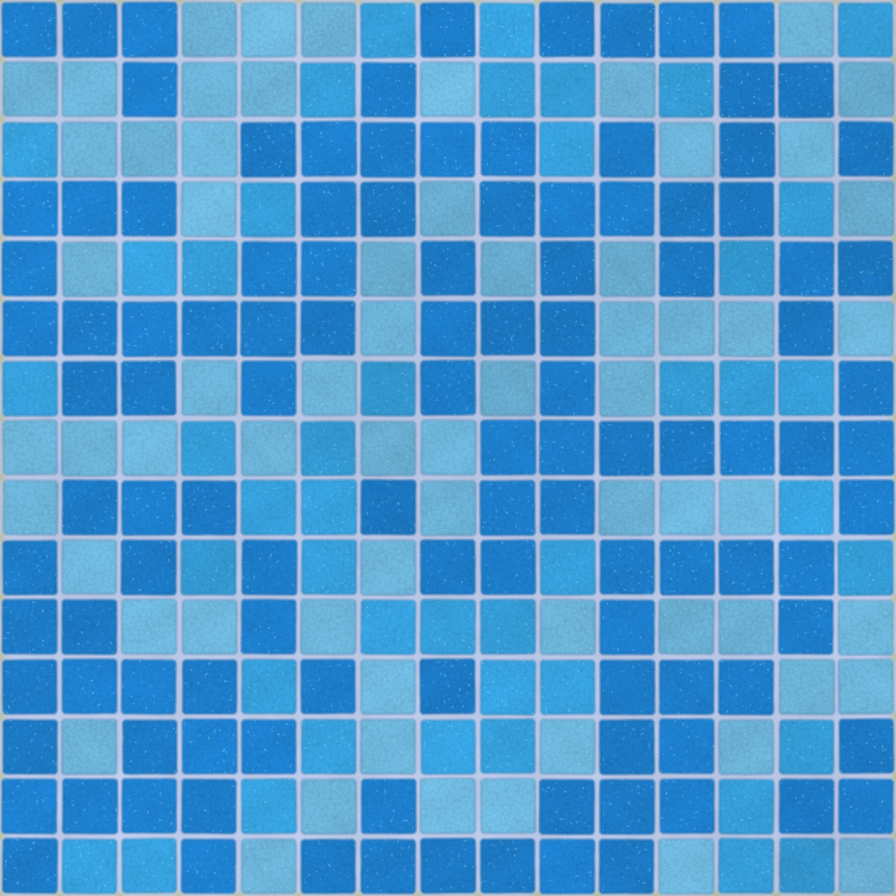
Give the GLSL for this pattern, as a Shadertoy shader.

```glsl
// Square sheet of glass mosaic: three blues dealt at random over pale lilac grout.
// Each tile is a jittered rounded-box distance; cellular noise supplies the grain
// and the scattered pale flecks, and layered sines make the slow light changes.

const float TILES = 15.0;          // repeats across and down
const float HALF_SIZE = 0.455;     // half tile width, in cells
const float CORNER = 0.060;        // corner radius, in cells
const float EDGE_BLUR = 0.026;     // softness of the tile edge, in cells
const float SHIFT = 0.011;         // placement error
const float TILT = 0.010;          // rotation error, radians
const float FLECK_GRID = 9.0;      // fleck cells per tile
const float GRAIN_GRID = 15.0;     // grain cells per tile
const float DARK_SHARE = 0.51;
const float MID_SHARE = 0.26;

const vec3 DARK_BLUE = vec3(0.110, 0.485, 0.785);
const vec3 MID_BLUE = vec3(0.205, 0.615, 0.845);
const vec3 LIGHT_BLUE = vec3(0.420, 0.700, 0.845);
const vec3 GROUT = vec3(0.725, 0.780, 0.900);
const vec3 FLECK = vec3(0.600, 0.830, 0.950);
const vec3 BACKING = vec3(0.720, 0.740, 0.620);

vec3 hash3(vec2 p) {
    vec3 q = fract(p.xyx * vec3(0.1031, 0.1030, 0.0973));
    q += dot(q, q.yxz + 33.33);
    return fract((q.xxy + q.yzz) * q.zyx);
}

mat2 rotation(float a) {
    return mat2(cos(a), sin(a), -sin(a), cos(a));
}

float roundedBox(vec2 p, float halfSize, float radius) {
    vec2 q = abs(p) - halfSize + radius;
    return length(max(q, 0.0)) + min(max(q.x, q.y), 0.0) - radius;
}

// Distance to the nearest scattered point
float cellular(vec2 p) {
    vec2 cell = floor(p), f = fract(p);
    float nearest = 2.0;
    for (int y = -1; y <= 1; y++)
    for (int x = -1; x <= 1; x++) {
        vec2 o = vec2(x, y);
        nearest = min(nearest, length(o + hash3(cell + o).xy - f));
    }
    return nearest;
}

// Short soft strokes, one per cell, with random angle, length and strength
float flecks(vec2 p, float blur) {
    vec2 cell = floor(p), f = fract(p);
    float sum = 0.0;
    for (int y = -1; y <= 1; y++)
    for (int x = -1; x <= 1; x++) {
        vec2 o = vec2(x, y);
        vec3 place = hash3(cell + o + 71.0);
        vec3 look = hash3(cell + o + 213.0);
        vec2 d = rotation(6.2832 * place.z) * (f - o - place.xy);
        d.x -= clamp(d.x, -0.16 * look.x, 0.16 * look.x);
        float stroke = 1.0 - smoothstep(0.02, 0.17 + blur, length(d));
        sum += stroke * look.y * look.y * look.y;
    }
    return min(sum, 1.0);
}

float layeredSines(vec2 p) {
    return (sin(p.x + 1.7 * sin(p.y * 0.8)) + sin(p.y * 1.3 - p.x * 0.6 + 2.0)
          + 0.5 * sin(p.x * 2.3 + p.y * 1.9)) / 2.5;
}

vec3 glassColour(float pick) {
    if (pick < DARK_SHARE) return DARK_BLUE;
    return pick < DARK_SHARE + MID_SHARE ? MID_BLUE : LIGHT_BLUE;
}

void mainImage(out vec4 fragColor, in vec2 fragCoord) {
    vec2 uv = fragCoord / iResolution.y;
    vec2 p = uv * TILES;
    float aa = TILES / iResolution.y;
    vec2 id = floor(p);

    // Tile shape, set slightly out of true
    vec3 pose = hash3(id + 17.0) - 0.5;
    vec3 kind = hash3(id + 57.0);
    vec2 local = fract(p) - 0.5 - 2.0 * SHIFT * pose.xy;
    local = rotation(2.0 * TILT * pose.z) * local;
    float wobble = 0.003 * layeredSines(p * 11.0);
    float d = roundedBox(local, HALF_SIZE + 0.008 * (kind.y - 0.5), CORNER) + wobble;

    // Glass: batch shade, cloudy body, grain and flecks
    vec3 glass = glassColour(kind.x);
    float shade = 0.08 * (kind.z - 0.5) + 0.025 * layeredSines(p * 5.0 + 20.0 * kind.xy);
    shade += 0.085 * (0.45 - cellular(p * GRAIN_GRID));
    glass *= 1.0 + shade;
    glass = mix(glass, FLECK, 0.36 * flecks(p * FLECK_GRID, aa * FLECK_GRID * 0.4));

    // Worn rim, with a faint shine along the top
    float rim = smoothstep(-0.055, 0.0, d);
    glass *= 1.0 - 0.07 * rim;
    glass += 0.03 * rim * smoothstep(0.38, 0.45, local.y);

    // Grout: contact shadow, and backing peeping out at joints on the sheet's sides
    vec3 grout = GROUT * (1.0 + 0.02 * layeredSines(p * 4.0));
    grout *= mix(vec3(0.84, 0.88, 0.93), vec3(1.0), smoothstep(-0.01, 0.045, d));
    vec2 side = min(uv, vec2(iResolution.x / iResolution.y, 1.0) - uv) * TILES;
    float border = 1.0 - smoothstep(0.03, 0.20, min(side.x, side.y));
    float joint = smoothstep(0.40, 0.47, min(abs(local.x), abs(local.y)));
    grout = mix(grout, BACKING, border * mix(0.25, 0.8, joint));

    float soft = EDGE_BLUR + 0.4 * aa;
    vec3 colour = mix(glass, grout, smoothstep(-soft, soft, d));

    // Uneven light over the whole sheet
    colour *= 1.0 + 0.03 * layeredSines(uv * 5.0);
    fragColor = vec4(clamp(colour, 0.0, 1.0), 1.0);
}
```
